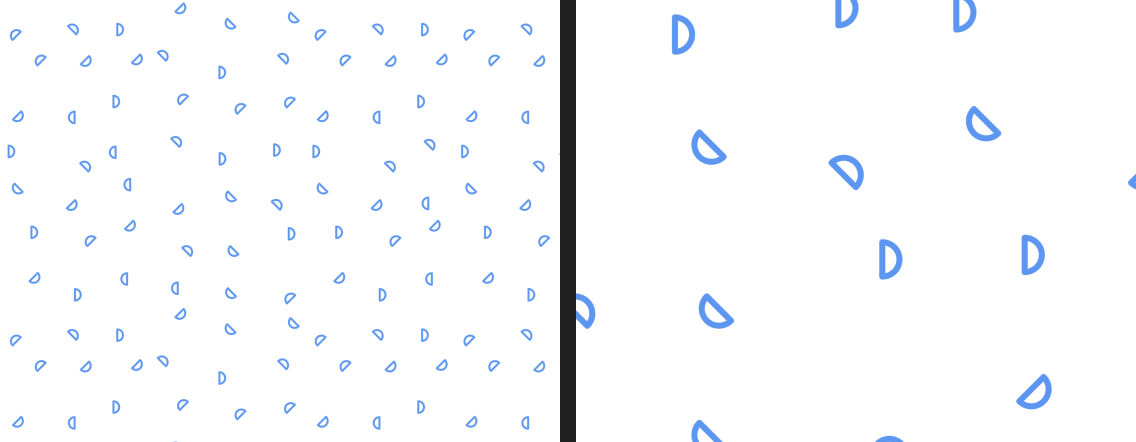
Left, the full canvas; right, a detail of the centre.
This pattern is drawn by a Shadertoy shader. Its source:

```glsl
#define TILE vec2(0.5443, 0.5456)  // repeat size, in canvas widths
#define STRIP 0.2656               // width of the narrower repeats after the first
#define CELLS vec2(6.0, 7.0)       // half discs across and down one tile
#define JITTER vec2(0.57, 0.65)    // scatter range, in cells
#define RADIUS 0.0102
#define STROKE 0.0036
#define SEED 17.0
#define INK vec3(0.36, 0.59, 0.94)
#define PAPER vec3(1.0)

vec3 hash3(vec3 p) {
    p = fract(p * vec3(0.1031, 0.1030, 0.0973));
    p += dot(p, p.yxz + 33.33);
    return fract((p.xxy + p.yxx) * p.zyx);
}

// Distance to the outline of a half disc whose dome faces +x
float halfDiscOutline(vec2 p, float r) {
    float flatSide = length(vec2(p.x, max(abs(p.y) - r, 0.0)));
    float dome = abs(length(p) - r);
    return p.x > 0.0 ? min(flatSide, dome) : flatSide;
}

vec2 rotate(vec2 p, float angle) {
    float c = cos(angle), s = sin(angle);
    return vec2(c * p.x + s * p.y, c * p.y - s * p.x);
}

void mainImage(out vec4 fragColor, in vec2 fragCoord) {
    float pixel = 1.0 / iResolution.x;
    vec2 pos = vec2(fragCoord.x, iResolution.y - fragCoord.y) * pixel;

    // One full tile, then strips that repeat its left part
    bool inStrip = pos.x > TILE.x;
    float strip = inStrip ? 1.0 + floor((pos.x - TILE.x) / STRIP) : 0.0;
    vec2 local = vec2(inStrip ? mod(pos.x - TILE.x, STRIP) : pos.x, mod(pos.y, TILE.y));

    // One scattered half disc per cell
    vec2 cellSize = TILE / CELLS;
    vec2 cell = floor(local / cellSize);
    bool varies = cell.x == 2.0 && (cell.y == 3.0 || cell.y == 4.0);
    vec3 rnd = hash3(vec3(cell + 1.0, SEED + (varies ? strip : 0.0)));
    vec2 center = (cell + 0.5 + (rnd.xy - 0.5) * JITTER) * cellSize;

    // Domes face left or right, level or tilted by an eighth of a turn
    float pick = floor(rnd.z * 6.0);
    float eighths = mod(pick, 3.0) - 1.0 + 4.0 * floor(pick / 3.0);
    vec2 p = rotate(local - center, eighths * 0.785398) + vec2(0.5 * RADIUS, 0.0);

    float d = halfDiscOutline(p, RADIUS) - 0.5 * STROKE;
    float ink = 1.0 - smoothstep(-0.75 * pixel, 0.75 * pixel, d);
    fragColor = vec4(mix(PAPER, INK, ink), 1.0);
}
```
